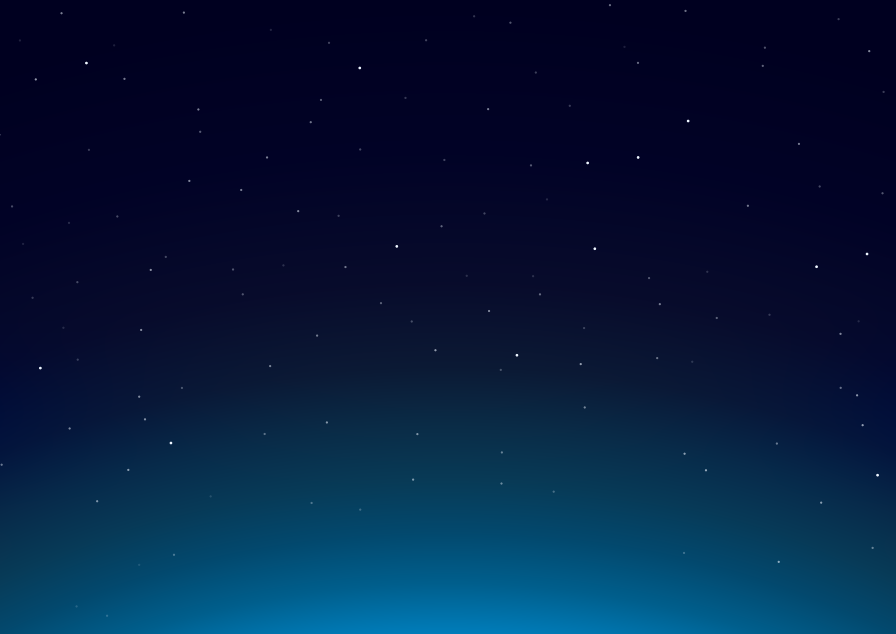
Write a WebGL 1 fragment shader that draws this background.

```glsl
precision highp float;

// Night sky above a glowing horizon: a colour ramp follows the height over
// a broad arc, bluer toward the sides, and faint round stars are scattered
// over it, one per cell of a jittered grid.

uniform vec2 u_resolution;

vec3 hash3(vec2 cell) {
    vec3 q = fract(vec3(cell.xyx) * vec3(0.1031, 0.1030, 0.0973));
    q += dot(q, q.yxz + 33.33);
    return fract((q.xxy + q.yzz) * q.zyx);
}

float ramp(float from, float to, float x) {
    return clamp((x - from) / (to - from), 0.0, 1.0);
}

// Sky colour at p, with x centred and both axes in canvas heights
vec3 skyColor(vec2 p) {
    float altitude = length(p + vec2(0.0, 1.5)) - 1.5;
    vec3 sky = vec3(0.0, 0.49, 0.73);
    sky = mix(sky, vec3(0.0, 0.37, 0.55), ramp(0.0, 0.08, altitude));
    sky = mix(sky, vec3(0.01, 0.285, 0.43), ramp(0.08, 0.16, altitude));
    sky = mix(sky, vec3(0.03, 0.23, 0.34), ramp(0.16, 0.24, altitude));
    sky = mix(sky, vec3(0.04, 0.17, 0.275), ramp(0.24, 0.33, altitude));
    sky = mix(sky, vec3(0.045, 0.10, 0.205), ramp(0.33, 0.42, altitude));
    sky = mix(sky, vec3(0.03, 0.045, 0.17), ramp(0.42, 0.55, altitude));
    sky = mix(sky, vec3(0.005, 0.01, 0.15), ramp(0.55, 0.75, altitude));
    sky = mix(sky, vec3(0.0, 0.0, 0.125), ramp(0.75, 1.0, altitude));

    // Bluer flanks where the glow meets the dark
    float flank = 2.0 * p.x * p.x * exp(-pow((p.y - 0.32) / 0.13, 2.0));
    return max(sky + flank * vec3(-0.035, -0.02, 0.035), 0.0);
}

// Star brightness at p; neighbouring cells are not needed, as stars keep
// clear of their cell borders
float starLight(vec2 p, float pixel) {
    vec2 grid = p * 11.0 + vec2(40.0, 0.0);
    vec2 cell = floor(grid);
    vec3 place = hash3(cell + 7.0);
    vec3 kind = hash3(cell + 91.0);

    vec2 offset = (fract(grid) - mix(vec2(0.06), vec2(0.94), place.xy)) / 11.0;
    float isBright = step(0.91, kind.y);
    float radius = mix(0.0017, 0.0021, isBright);
    float disc = 1.0 - smoothstep(radius - 0.6 * pixel, radius + 0.6 * pixel, length(offset));

    // Stars thin out near the horizon
    float cellHeight = (cell.y + 0.5) / 11.0;
    float density = 0.88 * smoothstep(-0.02, 0.32, cellHeight);
    float strength = mix(0.12 + 0.5 * kind.z, 1.0, isBright);
    return disc * strength * step(kind.x, density);
}

void main() {
    vec2 p = gl_FragCoord.xy / u_resolution.y;
    p.x -= 0.5 * u_resolution.x / u_resolution.y;
    float light = starLight(p, 1.0 / u_resolution.y);
    gl_FragColor = vec4(mix(skyColor(p), vec3(0.93, 0.96, 1.0), light), 1.0);
}
```
